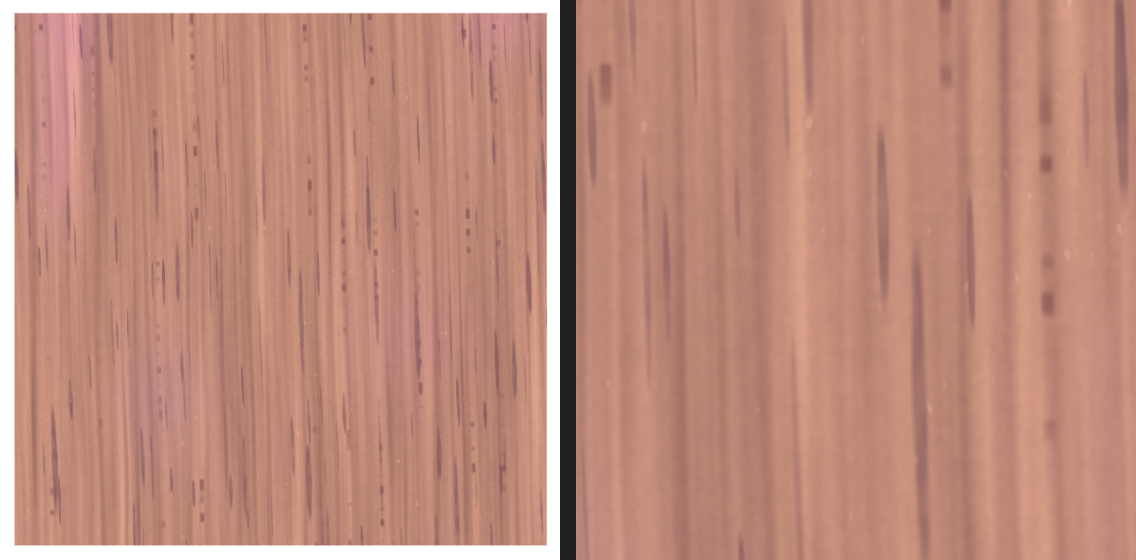
Left: the whole. Right: its middle third, enlarged.
A Shadertoy shader for this texture:

```glsl
vec2 hash2(vec2 p) {
    p = vec2(dot(p, vec2(127.1, 311.7)), dot(p, vec2(269.5, 183.3)));
    return fract(sin(p) * 43758.55);
}

float gradientNoise(vec2 p) {
    vec2 cell = floor(p), f = fract(p);
    vec2 w = f * f * f * (f * (f * 6.0 - 15.0) + 10.0);
    vec2 e = vec2(0.0, 1.0);
    float a = dot(hash2(cell) * 2.0 - 1.0, f);
    float b = dot(hash2(cell + e.yx) * 2.0 - 1.0, f - e.yx);
    float c = dot(hash2(cell + e.xy) * 2.0 - 1.0, f - e.xy);
    float d = dot(hash2(cell + e.yy) * 2.0 - 1.0, f - e.yy);
    return mix(mix(a, b, w.x), mix(c, d, w.x), w.y);
}

// Soft lengthwise bands, from broad figure down to fine fibres
float fibreTone(vec2 p) {
    float tone = 1.0 * gradientNoise(p * vec2(11.0, 0.6) + 3.7);
    tone += 1.5 * gradientNoise(p * vec2(38.0, 0.9) + 17.3);
    tone += 1.5 * gradientNoise(p * vec2(76.0, 1.7) + 41.9);
    tone += 0.8 * gradientNoise(p * vec2(150.0, 5.0) + 73.1);
    return tone;
}

// Narrow dark seams at nearly regular spacing
float seams(vec2 p) {
    float x = p.x * 34.0 + 0.9 * gradientNoise(p * vec2(16.0, 0.8) + 9.2);
    float d = abs(fract(x) - 0.5);
    float strength = 0.55 + 1.2 * gradientNoise(vec2(floor(x) * 3.37, p.y * 3.0));
    return smoothstep(0.24, 0.02, d) * clamp(strength, 0.0, 1.0);
}

// Long tapered pores, one possible spindle per cell
float spindles(vec2 p) {
    float dark = 0.0;
    for (int i = 0; i < 3; i++) {
        float layer = float(i);
        vec2 q = p * vec2(26.0 + 9.0 * layer, 3.5 + 2.5 * layer);
        q.y += hash2(vec2(floor(q.x), layer)).x * 9.0;
        vec2 id = floor(q) + 57.0 * layer;
        vec2 r = hash2(id), s = hash2(id + 19.4);
        vec2 local = fract(q) - 0.5;
        float along = abs(local.y) / mix(0.2, 0.48, r.y);
        float across = abs(local.x + (s.x - 0.5) * 0.5 + 0.08 * local.y);
        float width = mix(0.06, 0.15, s.y) * (1.0 - 0.5 * along);
        float body = smoothstep(width + 0.05, width - 0.06, across);
        body *= smoothstep(1.0, 0.65, along) * step(0.8, r.x);
        float broken = 0.75 + 0.7 * gradientNoise(p * vec2(90.0, 28.0));
        dark = max(dark, body * broken * mix(0.45, 1.0, s.y));
    }
    return dark;
}

// Strings of small reddish flecks along a few grain lines
float beads(vec2 p) {
    float x = p.x * 15.0;
    vec2 r = hash2(vec2(floor(x), 6.3));
    float d = abs(fract(x) - mix(0.2, 0.8, r.x));
    float fleck = smoothstep(0.0, 0.3, gradientNoise(vec2(floor(x) * 7.3, p.y * 52.0)));
    float run = smoothstep(-0.05, 0.2, gradientNoise(vec2(floor(x) * 5.1 + 0.4, p.y * 5.0)));
    return smoothstep(0.085, 0.02, d) * fleck * run * step(0.35, r.y);
}

float glow(vec2 p, vec2 centre, vec2 size) {
    vec2 d = (p - centre) / size;
    return exp(-dot(d, d));
}

void mainImage(out vec4 fragColor, in vec2 fragCoord) {
    vec2 uv = fragCoord / iResolution.xy;

    // Grain leans slightly and wavers
    vec2 p = uv;
    p.x += 0.022 * uv.y + 0.005 * gradientNoise(uv * vec2(5.0, 3.5));

    // Lengthwise tone with a pale stripe beside a darker band
    float tone = 0.2 + fibreTone(p) - 1.15 * seams(p);
    tone += 1.2 * glow(p, vec2(0.147, 0.8), vec2(0.013, 0.55));
    tone -= 0.8 * glow(p, vec2(0.19, 0.7), vec2(0.022, 0.45));
    tone += 0.35 * gradientNoise(uv * vec2(190.0, 150.0));
    tone += 0.3 * gradientNoise(uv * vec2(70.0, 45.0));
    tone = clamp(tone, -2.0, 1.7);
    vec3 wood = vec3(0.752, 0.539, 0.467) + tone * vec3(0.068, 0.058, 0.042);

    // Pores and flecks
    wood = mix(wood, vec3(0.47, 0.31, 0.34), 0.75 * clamp(spindles(p), 0.0, 1.0));
    wood = mix(wood, vec3(0.52, 0.31, 0.31), 0.65 * beads(p));
    float paleFleck = smoothstep(0.42, 0.6, gradientNoise(uv * vec2(130.0, 65.0) + 31.0));
    wood += 0.06 * paleFleck;

    // Pink and violet sheen
    vec3 pink = vec3(0.06, 0.02, 0.11);
    wood += pink * glow(uv, vec2(0.115, 0.98), vec2(0.065, 0.16));
    wood += pink * 0.7 * glow(uv, vec2(0.1, 0.72), vec2(0.045, 0.14));
    wood += pink * 0.7 * glow(uv, vec2(0.89, 0.97), vec2(0.075, 0.09));
    wood += vec3(0.0, 0.0, 0.045) * glow(uv, vec2(0.29, 0.29), vec2(0.08, 0.12));
    wood += vec3(0.015, 0.0, 0.035) * glow(uv, vec2(0.73, 0.4), vec2(0.09, 0.12));

    // White margin around the panel
    vec2 edge = abs(uv - vec2(0.5013, 0.5013)) - 0.4753;
    float pixel = 1.0 / min(iResolution.x, iResolution.y);
    float panel = smoothstep(pixel, -pixel, max(edge.x, edge.y));
    fragColor = vec4(mix(vec3(1.0), wood, panel), 1.0);
}
```
